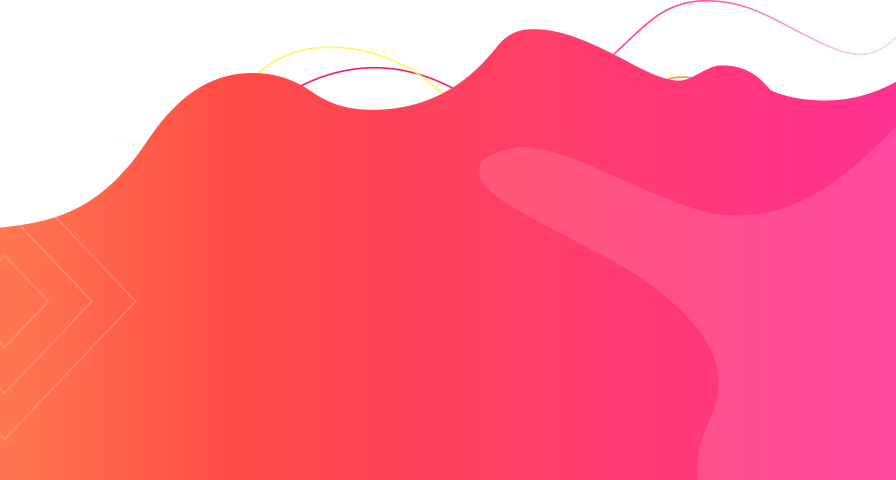
This background is drawn by a Shadertoy shader. Its source:

```glsl
// A warm orange-to-pink wave under a white sky, with a paler blob, concentric
// diamonds and thin curved lines. Outlines are Hermite splines of vec3 knots
// (position, value, slope) on a 768 x 411 design grid with y pointing down.

const vec2 GRID = vec2(768.0, 411.0);
const vec3 SKY = vec3(1.0);
const vec3 ORANGE = vec3(1.0, 0.47, 0.31);
const vec3 RED = vec3(1.0, 0.29, 0.275);
const vec3 PINK = vec3(1.0, 0.19, 0.57);
const vec3 YELLOW = vec3(1.0, 0.98, 0.36);
const vec3 CRIMSON = vec3(0.93, 0.13, 0.42);
const vec3 AMBER = vec3(1.0, 0.6, 0.2);
const vec3 MAGENTA = vec3(1.0, 0.28, 0.62);
const vec3 BLUSH = vec3(1.0, 0.84, 0.88);
const float RED_STOP = 205.0;
const float BLOB_ALPHA = 0.12;
const float LINE_WIDTH = 1.4;
const vec2 DIAMOND_CENTER = vec2(4.0, 258.0);
const float DIAMOND_STEP = 37.4;
const float DIAMOND_SQUASH = 0.95;
const float DIAMOND_ALPHA = 0.16;

// Wave crest, left and right halves
const vec3 CREST_LEFT[8] = vec3[8](
    vec3(0, 195, -0.12), vec3(126, 121, -1.5), vec3(217, 62.5, 0), vec3(268, 79, 0.7),
    vec3(319, 94, 0), vec3(388, 75, -0.62), vec3(426, 40, -1.25), vec3(458, 25, 0));
const vec3 CREST_RIGHT[8] = vec3[8](
    vec3(458, 25, 0), vec3(527, 47, 0.5), vec3(580, 69, 0.1), vec3(618, 56, 0),
    vec3(659, 75.5, 1.2), vec3(662, 78, 0.4), vec3(707, 86, 0), vec3(768, 70, -0.55));

// Blob: upper edge as y(x), left edge as x(y)
const vec3 BLOB_TOP[8] = vec3[8](
    vec3(440, 125.5, 0), vec3(480, 132, 0.3), vec3(527, 151, 0.43), vec3(590, 177, 0.35),
    vec3(632, 184.5, 0), vec3(680, 175, -0.4), vec3(730, 144, -0.85), vec3(768, 108, -1.05));
const vec3 BLOB_SIDE[8] = vec3[8](
    vec3(125.5, 446, -5), vec3(148, 411, 0), vec3(180, 444, 1.75), vec3(225, 528, 1.8),
    vec3(267, 585, 1), vec3(328, 616, 0), vec3(370, 604, -0.4), vec3(411, 598, 0.1));

// Long line at the upper right
const vec3 RIBBON[8] = vec3[8](
    vec3(525, 47.5, -0.9), vec3(560, 16, -0.75), vec3(605, 0.7, 0), vec3(645, 8, 0.38),
    vec3(690, 30, 0.5), vec3(738, 46.5, 0), vec3(755, 42, -0.55), vec3(768, 32, -0.9));

float hermite(vec3 a, vec3 b, float x) {
    float span = b.x - a.x;
    float t = clamp((x - a.x) / span, 0.0, 1.0);
    float s = 1.0 - t;
    return mix(a.y, b.y, t * t * (3.0 - 2.0 * t))
         + span * t * s * (s * a.z - t * b.z);
}

float spline(vec3 knots[8], float x) {
    float y = hermite(knots[0], knots[1], x);
    for (int i = 1; i < 7; i++)
        if (x >= knots[i].x) y = hermite(knots[i], knots[i + 1], x);
    return y;
}

// Signed distance estimate of an implicit edge, in design units
float edgeDistance(float f, float pixel) {
    return f * pixel / max(length(vec2(dFdx(f), dFdy(f))), 0.0001);
}

float fill(float d, float pixel) {
    return clamp(0.5 - d / pixel, 0.0, 1.0);
}

float stroke(float f, float pixel) {
    float d = abs(edgeDistance(f, pixel)) - 0.5 * LINE_WIDTH;
    return fill(d, pixel);
}

float within(float x, float lo, float hi) {
    return step(lo, x) * step(x, hi);
}

void mainImage(out vec4 fragColor, in vec2 fragCoord) {
    vec2 uv = fragCoord / iResolution.xy;
    vec2 p = vec2(uv.x, 1.0 - uv.y) * GRID;
    float pixel = GRID.x / iResolution.x;
    vec3 color = SKY;

    // Thin lines behind the wave
    float whisker = stroke(p.y - 123.0, pixel) * within(p.x, 88.0, 135.0);
    color = mix(color, YELLOW, 0.3 * whisker * smoothstep(80.0, 130.0, p.x));
    float arc = 58.0 + 0.0039 * pow(abs(p.x - 321.0), 2.0);
    color = mix(color, CRIMSON, stroke(p.y - arc, pixel) * within(p.x, 250.0, 395.0));
    vec3 apex = vec3(283, 40.5, 0);
    float bow = p.x < apex.x ? hermite(vec3(220, 64, -0.9), apex, p.x)
                             : hermite(apex, vec3(381, 81, 0.9), p.x);
    color = mix(color, YELLOW, stroke(p.y - bow, pixel) * within(p.x, 220.0, 381.0));
    float cap = 66.0 + 0.012 * pow(abs(p.x - 585.0), 2.0);
    color = mix(color, AMBER, stroke(p.y - cap, pixel) * within(p.x, 570.0, 598.0));
    vec3 ribbonColor = mix(MAGENTA, BLUSH, smoothstep(560.0, 768.0, p.x));
    float ribbon = stroke(p.y - spline(RIBBON, p.x), pixel);
    color = mix(color, ribbonColor, ribbon * step(525.0, p.x));

    // Horizontal gradient of the wave
    vec3 wave = mix(ORANGE, RED, clamp(p.x / RED_STOP, 0.0, 1.0));
    wave = mix(wave, PINK, clamp((p.x - RED_STOP) / (GRID.x - RED_STOP), 0.0, 1.0));

    // Pale blob
    float blobTop = edgeDistance(spline(BLOB_TOP, p.x) - p.y, pixel);
    float blobSide = edgeDistance(spline(BLOB_SIDE, p.y) - p.x, pixel);
    wave = mix(wave, SKY, BLOB_ALPHA * fill(max(blobTop, blobSide), pixel));

    // Concentric diamonds
    vec2 q = abs(p - DIAMOND_CENTER) * vec2(1.0, DIAMOND_SQUASH);
    for (int i = 1; i <= 3; i++) {
        float d = abs(q.x + q.y - DIAMOND_STEP * float(i)) * 0.707 - 0.6 * LINE_WIDTH;
        wave = mix(wave, SKY, DIAMOND_ALPHA * fill(d, pixel));
    }

    // Wave over the sky
    float crest = p.x < 458.0 ? spline(CREST_LEFT, p.x) : spline(CREST_RIGHT, p.x);
    color = mix(color, wave, fill(edgeDistance(crest - p.y, pixel), pixel));
    fragColor = vec4(color, 1.0);
}
```
